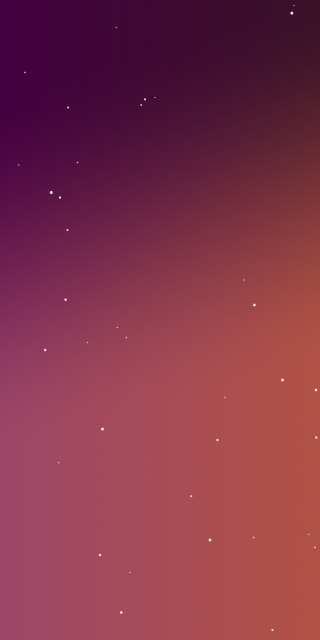
Give the GLSL for this background, as a WebGL 2 fragment shader.

```glsl
#version 300 es
precision highp float;

uniform vec2 u_resolution;
out vec4 fragColor;

#define NIGHT_LEFT vec3(0.27, 0.00, 0.25)
#define NIGHT_RIGHT vec3(0.22, 0.07, 0.15)
#define DUSK_LEFT vec3(0.62, 0.275, 0.41)
#define DUSK_RIGHT vec3(0.69, 0.32, 0.27)
#define FADE_START 0.14
#define FADE_END 0.72
#define FADE_TILT 0.15
#define STAR_COUNT 36
#define STAR_MIN 0.0019
#define STAR_MAX 0.0050
#define STAR_COLOR vec3(1.0, 0.95, 0.97)

float hash(float n) {
    return fract(sin(n * 12.9898 + 4.1414) * 43758.5453);
}

// Two horizontal ramps, blended along a tilted vertical fade
vec3 skyColor(vec2 uv) {
    float depth = 1.0 - uv.y + FADE_TILT * uv.x;
    float dusk = smoothstep(FADE_START, FADE_END, depth);
    vec3 night = mix(NIGHT_LEFT, NIGHT_RIGHT, uv.x);
    vec3 glow = mix(DUSK_LEFT, DUSK_RIGHT, uv.x);
    return mix(night, glow, dusk);
}

// Coverage of small round stars, measured in canvas widths
float starField(vec2 uv) {
    float aspect = u_resolution.y / u_resolution.x;
    float pixel = 1.0 / u_resolution.x;
    vec2 p = vec2(uv.x, uv.y * aspect);
    float coverage = 0.0;
    for (int i = 0; i < STAR_COUNT; i++) {
        float seed = float(i) * 3.0 + 1.0;
        vec2 center = vec2(hash(seed), hash(seed + 1.0) * aspect);
        float size = pow(hash(seed + 2.0), 2.0);
        float radius = mix(STAR_MIN, STAR_MAX, size);
        float disc = clamp((radius - length(p - center)) / pixel + 0.5, 0.0, 1.0);
        coverage = max(coverage, disc * mix(0.65, 0.95, size));
    }
    return coverage;
}

void main() {
    vec2 uv = gl_FragCoord.xy / u_resolution;
    vec3 color = mix(skyColor(uv), STAR_COLOR, starField(uv));

    // Fine dither against banding
    float grain = hash(dot(gl_FragCoord.xy, vec2(0.123, 0.731))) - 0.5;
    fragColor = vec4(color + grain / 255.0, 1.0);
}
```
